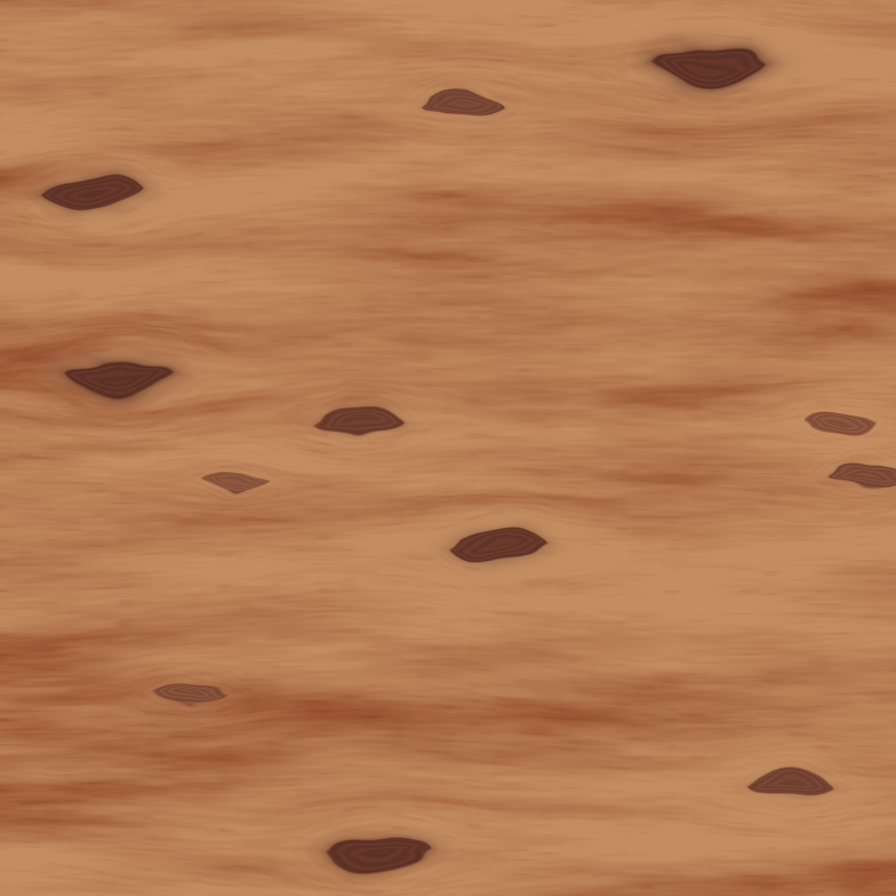
A WebGL 2 fragment shader for this texture:

```glsl
#version 300 es
precision highp float;
// Horizontal wood grain with reddish streaks and dark, lens-shaped knots.

uniform vec2 u_resolution;
out vec4 fragColor;

const int KNOT_COUNT = 12;
const vec2 KNOT_GRID = vec2(3.0, 4.0);
const vec3 LIGHT_WOOD = vec3(0.77, 0.56, 0.385);
const vec3 RED_WOOD = vec3(0.57, 0.285, 0.165);
const vec3 PALE_KNOT = vec3(0.53, 0.32, 0.23);
const vec3 DARK_KNOT = vec3(0.37, 0.195, 0.15);

float hash(vec2 p) {
    vec3 q = fract(vec3(p.xyx) * 0.1031);
    q += dot(q, q.yzx + 33.33);
    return fract((q.x + q.y) * q.z);
}

float noise(vec2 p) {
    vec2 cell = floor(p);
    vec2 f = fract(p);
    f = f * f * (3.0 - 2.0 * f);
    float low = mix(hash(cell), hash(cell + vec2(1, 0)), f.x);
    float high = mix(hash(cell + vec2(0, 1)), hash(cell + vec2(1, 1)), f.x);
    return mix(low, high, f.y);
}

float fbm(vec2 p, int octaves) {
    float sum = 0.0, total = 0.0, weight = 1.0;
    for (int i = 0; i < octaves; i++) {
        sum += weight * noise(p);
        total += weight;
        weight *= 0.55;
        p = p * 2.03 + vec2(17.3, 9.1);
    }
    return sum / total;
}

// Evenly spread knot strength: 0 is small and pale, 1 is large and dark.
float knotStrength(int i) {
    return fract(float(i) * 0.618 + 0.2);
}

vec2 knotCentre(int i) {
    vec2 cell = vec2(float(i % 3), float(i / 3));
    vec2 jitter = vec2(hash(cell + 5.7), hash(cell + 41.3));
    return (cell + mix(vec2(0.08), vec2(0.92), jitter)) / KNOT_GRID;
}

vec2 knotSize(float strength) {
    return mix(vec2(0.036, 0.010), vec2(0.063, 0.022), strength);
}

// Lens-shaped radius: 0 at the centre, 1 on the rim, pointed along the grain.
float knotRadius(vec2 offset, vec2 size, float seed) {
    vec2 p = offset / size;
    p.y += 0.22 * sin(p.x * 2.6 + seed * 2.4);
    p.y += 0.5 * (noise(p * 1.5 + seed * 13.0) - 0.5);
    return pow(abs(p.x), 1.9) + pow(abs(p.y), 1.3);
}

// Influence of a knot on the grain around it.
float knotReach(vec2 offset, vec2 size) {
    vec2 p = offset / (size * vec2(1.5, 2.5));
    return exp(-dot(p, p));
}

// Red tone of the grain, 0 pale to 1 deep.
float grainTone(vec2 p) {
    float band = fbm(p * vec2(1.3, 11.0), 3);
    float streak = fbm(p * vec2(4.0, 30.0) + 23.0, 5);
    float fibre = noise(p * vec2(28.0, 310.0) + 7.0);
    float pore = smoothstep(0.72, 0.98, noise(p * vec2(36.0, 270.0) + 61.0));
    float tone = 0.22 + 0.65 * (band - 0.5) + 0.75 * (streak - 0.5);
    tone += 0.15 * (fibre - 0.5) + 0.10 * pore;
    tone += 0.30 * smoothstep(0.53, 0.76, 0.5 * (band + streak));
    return tone;
}

vec3 paintKnot(vec3 wood, float radius, float strength, float seed, vec2 p) {
    float edge = max(fwidth(radius), 0.08);
    float inside = 1.0 - smoothstep(1.0 - edge, 1.0 + edge, radius);
    float halo = strength * strength * exp(-2.2 * max(radius - 1.0, 0.0));
    float rings = sin(radius * 19.0 + 3.0 * noise(p * vec2(30.0, 90.0)) + seed);
    float rim = smoothstep(0.65, 1.0, radius);
    vec3 core = mix(PALE_KNOT, DARK_KNOT, smoothstep(0.0, 0.8, strength));
    core *= 1.0 + 0.07 * rings - 0.06 * rim;
    wood = mix(wood, DARK_KNOT, 0.62 * halo);
    return mix(wood, core, 0.94 * inside);
}

void main() {
    vec2 uv = gl_FragCoord.xy / u_resolution;

    // Gentle waves, then grain lines parted by each knot.
    vec2 grain = uv;
    grain.y += 0.025 * (noise(uv * vec2(2.5, 4.0)) - 0.5);
    float toneShift = 0.0;
    for (int i = 0; i < KNOT_COUNT; i++) {
        vec2 size = knotSize(knotStrength(i));
        vec2 offset = uv - knotCentre(i);
        float reach = knotReach(offset, size);
        float radius = knotRadius(offset, size, float(i));
        grain.y -= 0.8 * offset.y * reach;
        toneShift += reach * (0.05 * sin(radius * 8.0) - 0.10);
    }

    float tone = clamp(grainTone(grain) + toneShift, 0.02, 1.0);
    vec3 colour = mix(LIGHT_WOOD, RED_WOOD, tone);

    // Knots and their soft dark halos.
    for (int i = 0; i < KNOT_COUNT; i++) {
        float strength = knotStrength(i);
        float radius = knotRadius(uv - knotCentre(i), knotSize(strength), float(i));
        colour = paintKnot(colour, radius, strength, float(i), uv);
    }
    fragColor = vec4(colour, 1.0);
}
```
